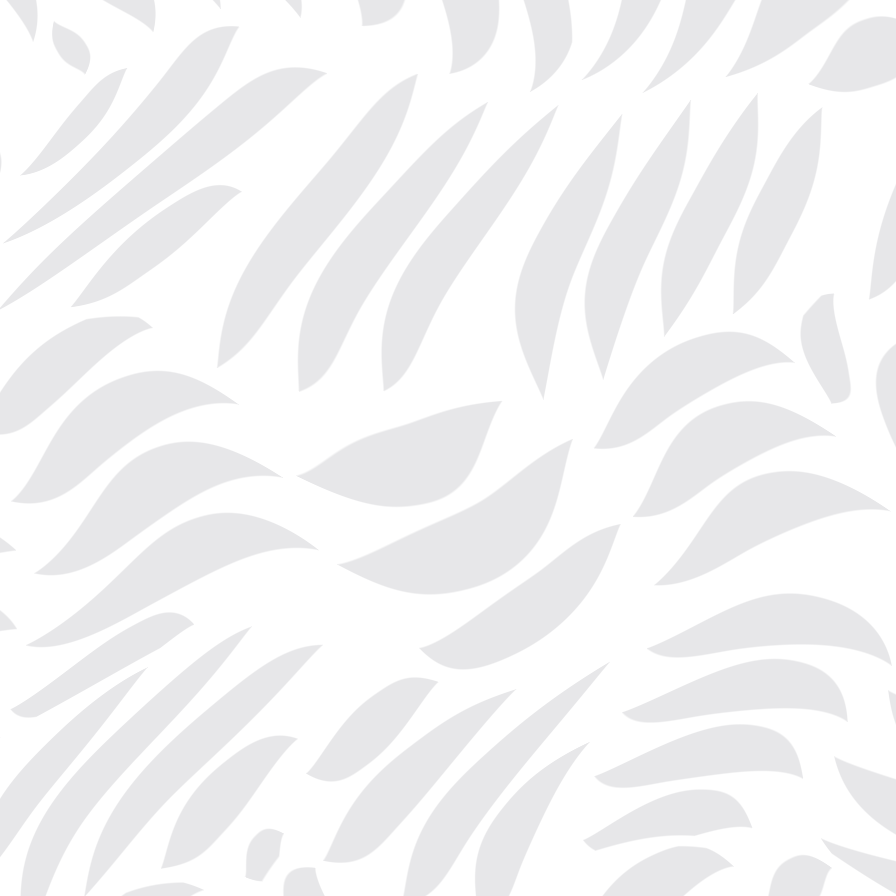
Write a Shadertoy shader that draws this pattern.

```glsl
// Bundles of curved, pointed pale grey blades flowing over white.

const vec3 PAPER = vec3(1.0);
const vec3 BLADE = vec3(0.905, 0.905, 0.912);
const float CELL = 0.31;      // mean size of one bundle
const float MARGIN = 0.006;   // white rim inside each bundle
const float FAR = 10.0;

float hash(vec2 p, float seed) {
    return fract(sin(dot(p, vec2(127.1, 311.7)) + seed * 74.7) * 43758.5453);
}

// Centre of the bundle that belongs to a grid cell
vec2 bundleCentre(vec2 id) {
    vec2 jitter = vec2(hash(id, 1.0), hash(id, 2.0));
    return (id + 0.2 + 0.6 * jitter) * CELL;
}

// Two area-preserving shears bend straight blades into waves
vec2 bend(vec2 p) {
    p.x += 0.050 * sin(11.0 * p.y + 1.0);
    p.y += 0.052 * sin(10.0 * p.x + 2.5);
    return p;
}

// Grid cell whose bundle centre is nearest
vec2 nearestBundle(vec2 p) {
    vec2 base = floor(p / CELL);
    vec2 best = base;
    float bestDist = FAR;
    for (int j = -1; j <= 1; j++) {
        for (int i = -1; i <= 1; i++) {
            vec2 id = base + vec2(i, j);
            float d = distance(p, bundleCentre(id));
            if (d < bestDist) {
                bestDist = d;
                best = id;
            }
        }
    }
    return best;
}

// Full in the middle, falling to a point at 0 and 1
float taper(float t) {
    return 1.0 - pow(abs(1.0 - 2.0 * t), 2.6);
}

// Signed distance to a leaf from x = start to end, its edges skewed into an S
float bladeDistance(vec2 q, float start, float end, float halfWidth) {
    float len = end - start;
    if (len < 0.07 || q.x <= start || q.x >= end) return FAR;
    float t = (q.x - start) / len;
    float width = min(halfWidth, 0.2 * len);
    float upper = width * taper(pow(t, 1.5));
    float lower = width * taper(1.0 - pow(1.0 - t, 1.5));
    return max(q.y - upper, -q.y - lower);
}

// Signed distance to the blades of the bundle around p
float bundleDistance(vec2 p) {
    vec2 id = nearestBundle(p);
    vec2 centre = bundleCentre(id);
    float angle = mix(-0.5, 1.9, hash(id, 3.0));
    float spacing = mix(0.070, 0.088, hash(id, 4.0));
    float phase = hash(id, 5.0);

    // Local frame: x along the blades, y across them
    vec2 along = vec2(cos(angle), sin(angle));
    vec2 across = vec2(-along.y, along.x);
    vec2 q = vec2(dot(p - centre, along), dot(p - centre, across));
    float row = (floor(q.y / spacing + phase) + 0.5 - phase) * spacing;

    // Cut the blade's centre line against the borders of the bundle
    float start = -FAR;
    float end = FAR;
    float border = FAR;
    for (int j = -2; j <= 2; j++) {
        for (int i = -2; i <= 2; i++) {
            if (i == 0 && j == 0) continue;
            vec2 gap = bundleCentre(id + vec2(i, j)) - centre;
            vec2 normal = normalize(gap);
            vec2 n = vec2(dot(normal, along), dot(normal, across));
            float reach = 0.5 * length(gap) - MARGIN;
            float room = reach - n.y * row - abs(n.y) * 0.1 * spacing;
            if (n.x > 0.0) end = min(end, room / n.x);
            else start = max(start, room / min(n.x, -0.0001));
            border = min(border, reach - dot(n, q));
        }
    }

    float blade = bladeDistance(q - vec2(0.0, row), start, end, 0.415 * spacing);
    return max(blade, -border);
}

void mainImage(out vec4 fragColor, in vec2 fragCoord) {
    vec2 uv = fragCoord / iResolution.y;
    float pixel = 1.0 / iResolution.y;
    float d = bundleDistance(bend(uv));
    float ink = 1.0 - smoothstep(-pixel, pixel, d);
    fragColor = vec4(mix(PAPER, BLADE, ink), 1.0);
}
```
